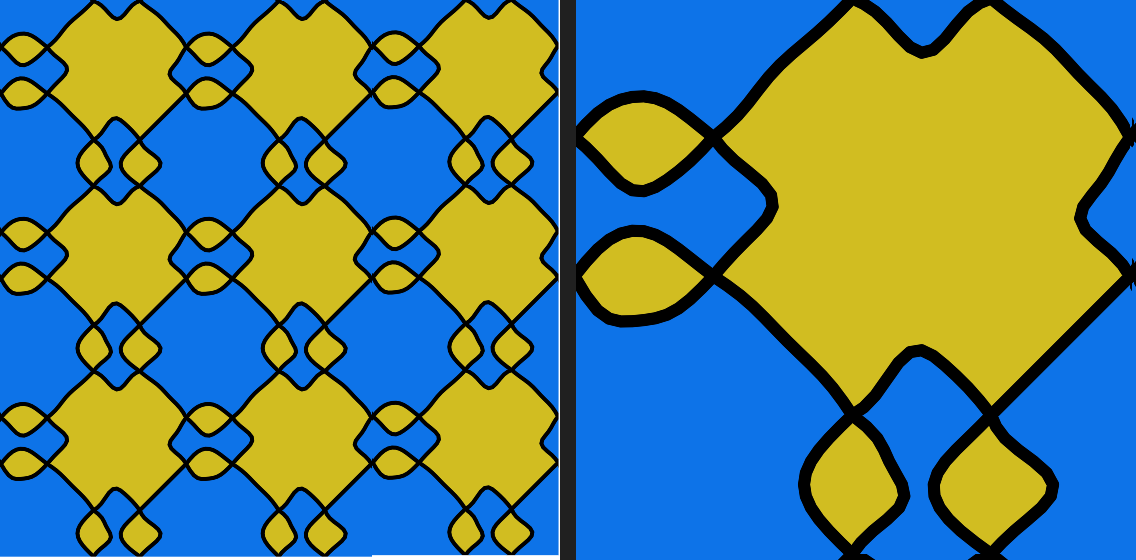
Left: the whole. Right: its middle third, enlarged.
Give the GLSL for this pattern, as a WebGL 1 fragment shader.

```glsl
precision highp float;
uniform vec2 u_resolution;

// Point on a side from a to b, pushed outward by four sine harmonics
vec2 sidePoint(vec2 a, vec2 b, vec4 harmonics, float t) {
  float bulge = dot(harmonics, sin(3.14159 * t * vec4(1.0, 2.0, 3.0, 4.0)));
  vec2 along = b - a;
  return a + along * t + vec2(along.y, -along.x) * bulge;
}

// Adds one curved side to the nearest distance and the even-odd fill sign
void addSide(vec2 p, vec2 a, vec2 b, vec4 harmonics, inout float dist, inout float fillSign) {
  vec2 start = a;
  for (int i = 1; i <= 12; i++) {
    vec2 end = i == 12 ? b : sidePoint(a, b, harmonics, float(i) / 12.0);
    vec2 e = end - start;
    vec2 w = p - start;
    dist = min(dist, length(w - e * clamp(dot(w, e) / dot(e, e), 0.0, 1.0)));
    if ((start.y > p.y) != (end.y > p.y) && w.x < e.x * w.y / e.y) fillSign = -fillSign;
    start = end;
  }
}

// Signed distance to the shapes of one tile, four units wide, y down
float tileDistance(vec2 p) {
  float d = 9.0;
  float s = 1.0;

  // Large notched octagon, clockwise
  addSide(p, vec2(1, 1), vec2(2, 0), vec4(0.011, -0.003, -0.01, -0.002), d, s);
  addSide(p, vec2(2, 0), vec2(3, 0), vec4(-0.324, 0.007, 0.067, -0.007), d, s);
  addSide(p, vec2(3, 0), vec2(4, 1), vec4(0.05, -0.004, 0.004, -0.006), d, s);
  addSide(p, vec2(4, 1), vec2(4, 2), vec4(-0.305, 0.04, 0.032, -0.025), d, s);
  addSide(p, vec2(4, 2), vec2(3, 3), vec4(0), d, s);
  addSide(p, vec2(3, 3), vec2(2, 3), vec4(-0.425, -0.011, 0.042, -0.022), d, s);
  addSide(p, vec2(2, 3), vec2(1, 2), vec4(-0.04, 0, -0.008, 0), d, s);
  addSide(p, vec2(1, 2), vec2(1, 1), vec4(-0.384, 0.012, 0.043, -0.01), d, s);

  // Two ovals at the left
  addSide(p, vec2(0, 1), vec2(1, 1), vec4(0.3, 0.018, 0.005, 0.005), d, s);
  addSide(p, vec2(1, 1), vec2(0, 1), vec4(0.368, -0.002, -0.02, 0.012), d, s);
  addSide(p, vec2(0, 2), vec2(1, 2), vec4(0.324, 0.034, 0, 0.003), d, s);
  addSide(p, vec2(1, 2), vec2(0, 2), vec4(0.348, -0.037, 0.032, -0.009), d, s);

  // Two diamonds below
  addSide(p, vec2(2, 4), vec2(2, 3), vec4(0.343, 0, -0.004, 0), d, s);
  addSide(p, vec2(2, 3), vec2(2, 4), vec4(0.349, -0.012, -0.009, 0.03), d, s);
  addSide(p, vec2(3, 4), vec2(3, 3), vec4(0.404, 0.027, -0.009, 0.003), d, s);
  addSide(p, vec2(3, 3), vec2(3, 4), vec4(0.386, -0.036, -0.06, -0.004), d, s);
  return d * s;
}

void main() {
  vec2 pos = gl_FragCoord.xy / u_resolution;
  pos.y = 1.0 - pos.y;

  // The last column sits slightly right and up
  float lastColumn = step(0.664, pos.x);
  vec2 shift = vec2(0.0017) + lastColumn * vec2(0.0026, -0.0022);
  float d = tileDistance(4.0 * fract((pos - shift) / 0.3307));

  // Two fills with a dark outline
  float pixel = 12.1 / min(u_resolution.x, u_resolution.y);
  vec3 blue = vec3(0.05, 0.45, 0.91);
  vec3 yellow = vec3(0.82, 0.74, 0.13);
  vec3 color = mix(yellow, blue, smoothstep(-0.5 * pixel, 0.5 * pixel, d));
  color *= smoothstep(-0.5 * pixel, 0.5 * pixel, abs(d) - 0.044);

  // White margin along the right and bottom
  vec2 past = pos - vec2(0.9974, 0.994 - 0.0025 * lastColumn);
  float edge = 0.5 / min(u_resolution.x, u_resolution.y);
  color = mix(color, vec3(1.0), smoothstep(-edge, edge, max(past.x, past.y)));
  gl_FragColor = vec4(color, 1.0);
}
```
